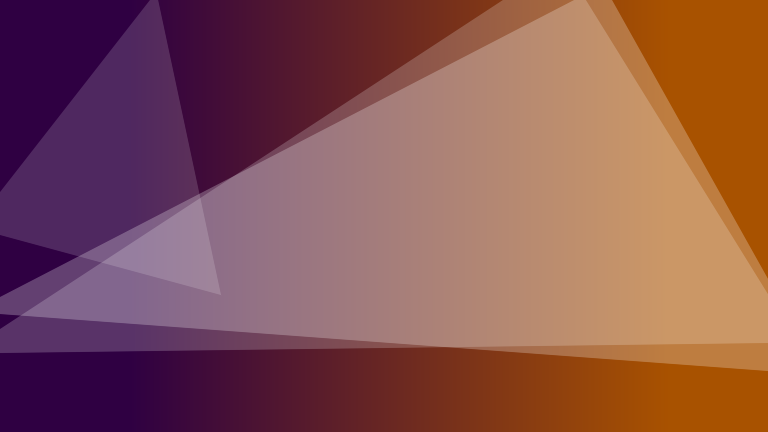
Write a Shadertoy shader that draws this background.

```glsl
// Three translucent white triangles over a violet-to-amber horizontal gradient.
// Each triangle is the intersection of three half-planes, blended in turn;
// overlaps grow lighter because every layer mixes toward the same white.

#define VIOLET vec3(0.185, 0.0, 0.26)
#define AMBER vec3(0.66, 0.32, 0.0)
#define FADE_START 0.17
#define FADE_END 0.87
#define SMALL_OPACITY 0.155
#define FRONT_OPACITY 0.25
#define BACK_OPACITY 0.20

// Signed distance to the line a-b, negative on its right side
float edgeDistance(vec2 p, vec2 a, vec2 b) {
    vec2 direction = normalize(b - a);
    return dot(p - a, vec2(-direction.y, direction.x));
}

// Soft coverage of a triangle with corners in clockwise order
float triangleMask(vec2 p, vec2 a, vec2 b, vec2 c) {
    float d = max(edgeDistance(p, a, b),
                  max(edgeDistance(p, b, c), edgeDistance(p, c, a)));
    float pixel = 1.0 / iResolution.y;
    return 1.0 - smoothstep(-0.6 * pixel, 0.6 * pixel, d);
}

vec3 addGlass(vec3 color, float mask, float opacity) {
    return mix(color, vec3(1.0), mask * opacity);
}

void mainImage(out vec4 fragColor, in vec2 fragCoord) {
    vec2 uv = fragCoord / iResolution.xy;
    vec2 p = uv * vec2(16.0 / 9.0, 1.0);

    // Backdrop with flat colour at both ends
    float fade = clamp((uv.x - FADE_START) / (FADE_END - FADE_START), 0.0, 1.0);
    vec3 color = mix(VIOLET, AMBER, fade);

    // Corners run left, top, right
    float small = triangleMask(p, vec2(-0.064, 0.4734), vec2(0.362, 1.019), vec2(0.5116, 0.3171));
    float back = triangleMask(p, vec2(-0.0866, 0.1817), vec2(1.3009, 1.0894), vec2(1.8472, 0.2069));
    float front = triangleMask(p, vec2(-0.0667, 0.278), vec2(1.397, 1.0352), vec2(1.9023, 0.1319));

    color = addGlass(color, small, SMALL_OPACITY);
    color = addGlass(color, back, BACK_OPACITY);
    color = addGlass(color, front, FRONT_OPACITY);

    fragColor = vec4(color, 1.0);
}
```
